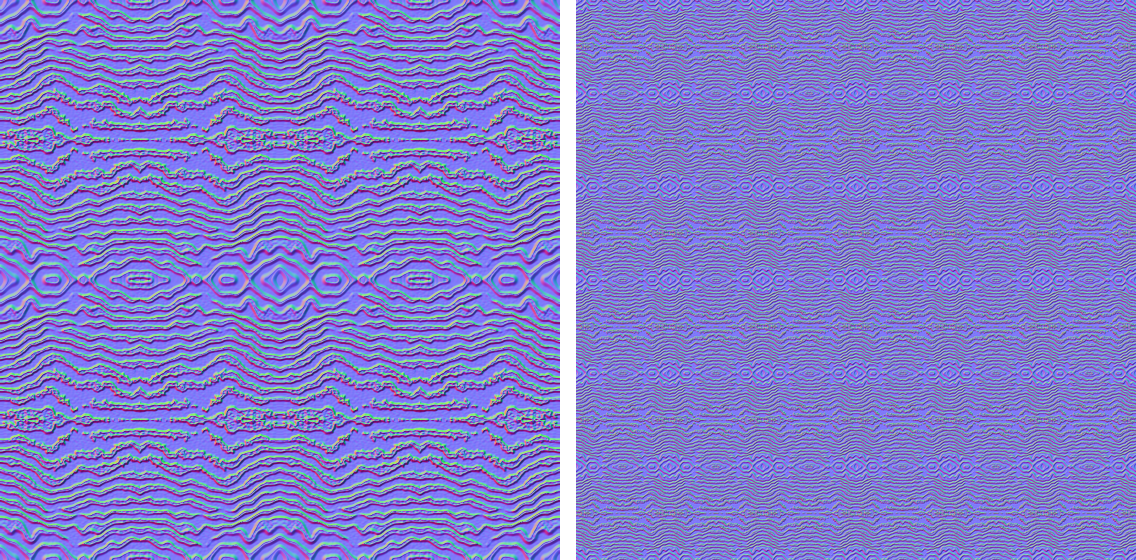
Left, the tile; right, the same tile 3 across and 3 down.
Give the GLSL for this texture map, as a Shadertoy shader.

```glsl
// Normal map of rough zebra-like bark stripes, folded into 2 x 2 mirrored repeats.
// A warped stripe field gives a signed distance to each island edge; the slope of
// a raised rim along that edge, plus grainy interiors, becomes the surface normal.

const float TAU = 6.2831853;
const float REPEATS = 2.0;
const float STEP = 0.0006;        // sampling distance for gradients, in canvas units
const float RIM_WIDTH = 0.0018;   // half width of a rim flank, in canvas units

vec2 hashGradient(vec2 cell) {
    vec2 h = vec2(dot(cell, vec2(127.1, 311.7)), dot(cell, vec2(269.5, 183.3)));
    return 2.0 * fract(sin(h) * 43758.55) - 1.0;
}

float gradientNoise(vec2 p) {
    vec2 i = floor(p), f = fract(p);
    vec2 u = f * f * f * (f * (f * 6.0 - 15.0) + 10.0);
    vec2 e = vec2(0.0, 1.0);
    float low = mix(dot(hashGradient(i), f),
                    dot(hashGradient(i + e.yx), f - e.yx), u.x);
    float high = mix(dot(hashGradient(i + e.xy), f - e.xy),
                     dot(hashGradient(i + e.yy), f - e.yy), u.x);
    return mix(low, high, u.y);
}

// Mirror fold: 0 at the middle of a repeat, 1 on its borders, so everything tiles.
// The fold is rounded at the borders to keep the relief free of hard creases.
vec2 mirrorFold(vec2 uv) {
    vec2 toBorder = 1.0 - abs(2.0 * fract(uv * REPEATS) - 1.0);
    vec2 rounding = vec2(0.025, 0.045);
    return 1.0 - sqrt(toBorder * toBorder + rounding * rounding);
}

// Soft zone around the diamond eyes at the corners of each repeat
float eyeZone(vec2 m) {
    vec2 r = (1.0 - m) * vec2(2.3, 4.0);
    return exp(-dot(r, r));
}

// Positive inside a stripe, negative in the gaps
float stripeField(vec2 uv) {
    vec2 m = mirrorFold(uv);
    float eye = eyeZone(m);

    // Arches in the middle, sharp peaks along the borders
    float arch = 0.09 * exp(-9.0 * m.x * m.x) * smoothstep(0.0, 0.4, m.y);
    float peak = 0.2 * pow(abs(m.x), 5.0) * smoothstep(0.1, 0.6, m.y);
    float y = m.y + arch + peak * (1.0 - 0.35 * eye);
    y += 0.15 * gradientNoise(m * vec2(3.5, 3.0) + 7.3);
    y += 0.05 * gradientNoise(m * vec2(10.0, 8.0) + 31.7);

    // Wide stripes in the middle rows, closer ones toward the border rows
    float phase = 6.8 * y + 3.8 * y * y;
    float field = cos(TAU * phase) - 0.22;

    // Breaks into islands, knots on the side borders, ragged edges
    float breaks = gradientNoise(vec2(m.x * 4.5, phase * 1.2) + 12.4);
    field += mix(2.9, 2.3, m.y) * breaks;
    float knot = smoothstep(0.7, 1.0, m.x) * smoothstep(0.45, 0.1, m.y);
    field += 2.6 * knot * gradientNoise(m * vec2(9.0, 8.0) + 3.6);
    field += 1.6 * eye * gradientNoise(m * vec2(11.0, 17.0) + 8.9);
    float ragged = mix(1.0, 0.25, smoothstep(0.1, 0.75, m.y)) * (1.0 - eye);
    return field + ragged * gradientNoise(m * 34.0 + 5.2);
}

float grainHeight(vec2 uv) {
    vec2 m = mirrorFold(uv);
    return gradientNoise(m * vec2(44.0, 58.0) + 19.1);
}

vec2 stripeGradient(vec2 uv) {
    vec2 e = vec2(STEP, 0.0);
    return vec2(stripeField(uv + e.xy) - stripeField(uv - e.xy),
                stripeField(uv + e.yx) - stripeField(uv - e.yx)) / (2.0 * STEP);
}

vec2 grainGradient(vec2 uv) {
    vec2 e = vec2(STEP, 0.0);
    return vec2(grainHeight(uv + e.xy) - grainHeight(uv - e.xy),
                grainHeight(uv + e.yx) - grainHeight(uv - e.yx)) / (2.0 * STEP);
}

float bell(float x) {
    return exp(-x * x);
}

// Slope of the rim: rises at the stripe edge, falls back just inside it
float rimSlope(float dist, float width) {
    return bell(dist / width) - 0.7 * bell((dist - 2.3 * width) / width);
}

vec3 surfaceColor(vec2 uv) {
    vec2 m = mirrorFold(uv);
    float eye = eyeZone(m);
    vec2 g = stripeGradient(uv);
    float steepness = length(g) + 4.0;
    float dist = stripeField(uv) / steepness;

    // Rims fade in and out, and melt into soft folds around the eyes
    float width = RIM_WIDTH * (1.0 + 1.3 * eye);
    float fade = 1.0 + 0.9 * gradientNoise(m * vec2(5.0, 16.0) + 2.7);
    float strength = mix(mix(2.4, 1.8, m.y), 0.9, eye) * fade;
    vec2 slope = strength * rimSlope(dist, width) * g / steepness;

    float inside = smoothstep(0.0, 2.0 * width, dist);
    float grain = mix(0.0006, 0.004, inside * (1.0 - 0.6 * m.y)) * (1.0 - 0.8 * eye);
    slope += grain * grainGradient(uv);
    slope.y += 0.05;

    vec3 normal = normalize(vec3(slope.x, -slope.y, 1.0));
    return vec3(0.5 + 0.5 * normal.xy, 0.98 * normal.z);
}

void mainImage(out vec4 fragColor, in vec2 fragCoord) {
    vec3 color = vec3(0.0);
    for (int i = 0; i < 4; i++) {    // 2 x 2 samples smooth the fine rims
        vec2 offset = vec2(i % 2, i / 2) * 0.5 - 0.25;
        color += surfaceColor((fragCoord + offset) / iResolution.xy);
    }
    fragColor = vec4(color * 0.25, 1.0);
}
```
